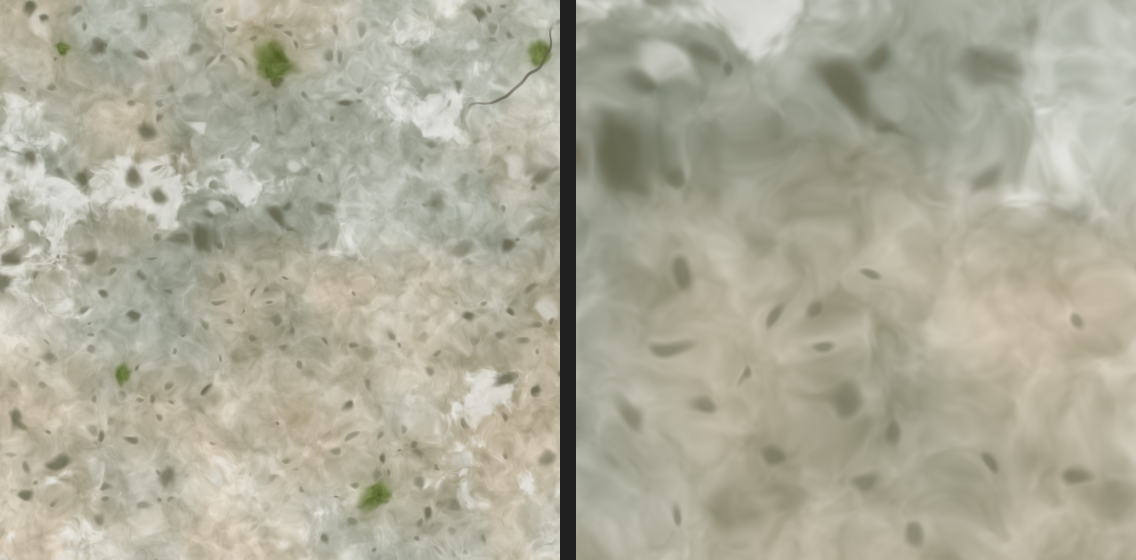
Left, the full canvas; right, a detail of the centre.
This texture is drawn by a WebGL 2 fragment shader. Its source:

```glsl
#version 300 es
precision highp float;

uniform vec2 u_resolution;
out vec4 fragColor;

const vec3 SHADE = vec3(0.42, 0.42, 0.32);
const vec3 LIMESTONE = vec3(0.84, 0.83, 0.78);
const vec3 CHALK = vec3(0.88, 0.88, 0.86);
const vec3 PIT = vec3(0.36, 0.36, 0.27);
const vec3 MOSS = vec3(0.34, 0.40, 0.16);
const vec3 CRACK = vec3(0.38, 0.36, 0.30);
const vec3 WARMTH = vec3(0.05, 0.0, -0.035);

float hash(vec2 p) {
    return fract(sin(dot(p, vec2(127.1, 311.7))) * 43758.5453);
}

float noise(vec2 p) {
    vec2 cell = floor(p);
    vec2 f = fract(p);
    f = f * f * (3.0 - 2.0 * f);
    float low = mix(hash(cell), hash(cell + vec2(1, 0)), f.x);
    float high = mix(hash(cell + vec2(0, 1)), hash(cell + vec2(1, 1)), f.x);
    return mix(low, high, f.y);
}

float fbm(vec2 p, int octaves) {
    float sum = 0.0, total = 0.0, weight = 1.0;
    for (int i = 0; i < octaves; i++) {
        sum += weight * noise(p);
        total += weight;
        weight *= 0.58;
        p = mat2(1.6, 1.2, -1.2, 1.6) * p + 17.3;
    }
    return sum / total;
}

vec2 warp(vec2 p, float scale, float amount) {
    vec2 offset = vec2(noise(p * scale), noise(p * scale + 41.7)) - 0.5;
    return p + amount * offset;
}

// Soft irregular blobs, at most one in each grid cell
float scatter(vec2 p, float seed, float chance, float radius, float softness) {
    vec2 cell = floor(p);
    float cover = 0.0;
    for (int y = -1; y <= 1; y++) {
        for (int x = -1; x <= 1; x++) {
            vec2 id = cell + vec2(x, y);
            vec2 key = id + seed;
            vec2 center = id + 0.15 + 0.7 * vec2(hash(key + 3.1), hash(key + 7.7));
            float size = radius * mix(0.4, 1.0, hash(key + 12.9));
            float d = length(p - center) / size;
            float blob = 1.0 - smoothstep(1.0 - softness, 1.0 + softness, d);
            cover = max(cover, blob * step(hash(key), chance));
        }
    }
    return cover;
}

// Wandering line between two points, thinner towards its ends
float crack(vec2 p, vec2 a, vec2 b, float width) {
    vec2 along = b - a;
    float t = dot(p - a, along) / dot(along, along);
    vec2 normal = normalize(vec2(-along.y, along.x));
    float sway = 0.055 * (noise(vec2(t * 3.0, 5.0)) - 0.5)
               + 0.014 * (noise(vec2(t * 11.0, 9.0)) - 0.5);
    float d = abs(dot(p - a, normal) - sway);
    float ends = smoothstep(0.0, 0.12, t) * (1.0 - smoothstep(0.85, 1.0, t));
    float strength = mix(0.45, 1.0, noise(vec2(t * 7.0, 2.0)));
    return (1.0 - smoothstep(0.3 * width, 1.6 * width, d)) * ends * strength;
}

void main() {
    vec2 uv = gl_FragCoord.xy / u_resolution;
    vec2 rough = warp(warp(uv, 24.0, 0.022), 70.0, 0.009);

    // Weathered stone: broad stains, mottling and fine grain
    float band = exp(-pow((uv.y - 0.66 + 0.1 * (uv.x - 0.5)) / 0.19, 2.0));
    float stain = fbm(rough * vec2(3.6, 4.6) + 2.4, 4) - 0.5;
    float mottle = fbm(rough * 19.0 + 8.0, 3) - 0.5;
    float grain = fbm(rough * 52.0 + 31.0, 3) - 0.5;
    float tone = 0.79 - 0.17 * band + 0.72 * stain + 0.52 * mottle + 0.52 * grain;
    vec3 color = mix(SHADE, LIMESTONE, clamp(tone, 0.0, 1.1));
    float warm = fbm(uv * 4.2 + 63.0, 3) - 0.42 - 0.2 * band;
    color += WARMTH * clamp(warm * 2.5, -0.5, 0.8);

    // Chalky patches and small pale chips
    float patches = fbm(rough * vec2(5.0, 6.0) + 87.0, 4) + 0.05 * band + 0.2 * grain;
    float chalk = 0.8 * smoothstep(0.62, 0.74, patches);
    float chips = 0.6 * scatter(rough * 15.0, 53.0, 0.1, 0.3, 0.45);
    color = mix(color, CHALK + 0.12 * grain, max(chalk, chips));

    // Dark pits, gathered where the stone is stained
    float damp = smoothstep(0.12, -0.16, stain - 0.1 * band);
    float pits = scatter(rough * 15.0, 11.0, 0.24, 0.24, 0.6);
    float specks = scatter(rough * 34.0, 29.0, 0.2, 0.28, 0.6);
    color = mix(color, PIT, pits * mix(0.2, 0.75, damp));
    color = mix(color, PIT, specks * mix(0.15, 0.45, damp));

    // Moss tufts with a faint green halo
    float tuft = scatter(rough * 7.0, 71.0, 0.17, 0.23, 0.4);
    float halo = scatter(rough * 7.0, 71.0, 0.17, 0.4, 0.8);
    color = mix(color, MOSS, 0.15 * halo);
    color = mix(color, MOSS + 0.35 * grain, 0.8 * tuft);

    // Hairline fracture
    float fracture = crack(uv, vec2(0.84, 0.79), vec2(1.0, 0.96), 0.0028);
    color = mix(color, CRACK, 0.8 * fracture);

    fragColor = vec4(clamp(color, 0.0, 1.0), 1.0);
}
```
